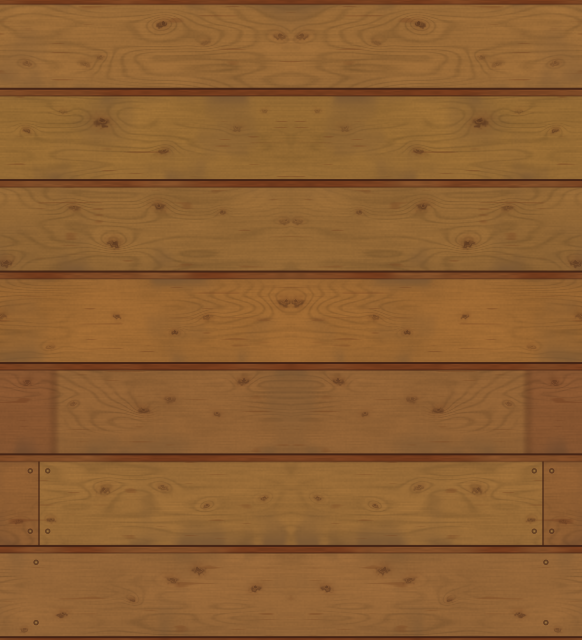
Write a WebGL 2 fragment shader that draws this texture.

```glsl
#version 300 es
precision highp float;
// Stained timber cladding: seven horizontal boards parted by red-brown grooves.
// Each board gets its own tone, grain, knots and stains from hashed noise. The
// wall is mirrored about its centre line, and rows wrap, so it tiles both ways.
uniform vec2 u_resolution;
out vec4 outColor;

const float ROWS = 7.0;
const float ROW_SHIFT = 0.03;      // groove offset from the top, in rows
const float LINE_HALF = 0.011;     // dark shadow line, in rows
const float BAND_END = 0.078;      // lower edge of the groove band, in rows
const float JOINT = 0.433;         // butt joint, distance from centre line
const float NAIL_RADIUS = 0.0038;
const int KNOTS = 6;               // knots per half board
const vec3 BOARD[7] = vec3[7](
  vec3(0.60, 0.415, 0.215), vec3(0.585, 0.415, 0.20), vec3(0.57, 0.40, 0.205),
  vec3(0.61, 0.405, 0.195), vec3(0.565, 0.38, 0.205), vec3(0.60, 0.42, 0.215),
  vec3(0.58, 0.395, 0.215));
const vec3 SHADOW = vec3(0.24, 0.12, 0.07);
const vec3 GROOVE_RED = vec3(0.45, 0.23, 0.11);
const vec3 GROOVE_TAN = vec3(0.51, 0.31, 0.16);
const vec3 KNOT_DARK = vec3(0.29, 0.17, 0.10);
const vec3 KNOT_HALO = vec3(0.47, 0.28, 0.14);
const vec3 STAIN = vec3(0.46, 0.33, 0.20);
const vec3 NAIL = vec3(0.68, 0.52, 0.27);

float hash(vec2 p) {
  return fract(sin(dot(p, vec2(127.1, 311.7))) * 43758.5453);
}

float noise(vec2 p) {
  vec2 i = floor(p), f = fract(p);
  f = f * f * (3.0 - 2.0 * f);
  return mix(mix(hash(i), hash(i + vec2(1, 0)), f.x),
             mix(hash(i + vec2(0, 1)), hash(i + vec2(1, 1)), f.x), f.y);
}

float fbm(vec2 p) {
  return 0.55 * noise(p) + 0.3 * noise(p * 2.1 + 7.3) + 0.15 * noise(p * 4.3 + 3.1);
}

// x: dark core, y: soft halo, z: swelling that bends the grain
vec3 knots(vec2 p, float row, float rowHeight) {
  vec3 sum = vec3(0.0);
  for (int i = 0; i < KNOTS; i++) {
    vec2 id = vec2(float(i) + 3.0, row * 5.0 + 1.0);
    vec2 cell = vec2((float(i) + hash(id)) / float(KNOTS) * 0.5,
                     mix(0.18, 0.92, hash(id + 17.0)) * rowHeight);
    float strength = mix(0.35, 1.0, hash(id + 31.0));
    float radius = mix(0.0035, 0.0095, strength * hash(id + 43.0));
    vec2 d = p - cell;
    d.x += d.y * (hash(id + 59.0) - 0.5);
    float r = length(d * vec2(0.85, 1.1)) / radius;
    float rough = r + 0.9 * (noise(p * 260.0 + id) - 0.5);
    float rim = exp(-pow((rough - 0.9) * 2.4, 2.0)) * smoothstep(-0.6, 0.7, d.y / radius + 0.3);
    float core = 1.0 - smoothstep(0.2, 0.75, rough);
    sum.x += strength * max(rim * 0.75, core * 0.85);
    sum.y += strength * exp(-rough * rough * 0.3);
    sum.z += strength * exp(-dot(d * vec2(0.5, 1.0), d) / (radius * radius * 7.0));
  }
  return min(sum, vec3(1.0));
}

vec3 boardColor(vec2 p, float t, float row, float rowHeight) {
  vec2 seed = vec2(row * 13.7, row * 29.3);
  vec3 color = BOARD[int(row)];
  vec3 knot = knots(p, row, rowHeight);

  // Long growth rings, fine fibres and broad weathering
  float field = noise(p * vec2(4.5, 17.0) + seed) + 0.25 * noise(p * vec2(9.0, 50.0) + seed)
              + 0.3 * knot.z;
  float rings = pow(0.5 + 0.5 * sin(field * 62.0), 3.0);
  float ringFade = smoothstep(0.25, 0.7, noise(p * vec2(7.0, 20.0) + seed + 5.0));
  float fibre = noise(p * vec2(28.0, 420.0) + seed) - 0.5;
  float speckle = noise(p * 330.0 + seed) - 0.5;
  float cloud = fbm(p * vec2(9.0, 16.0) + seed + 9.0) - 0.5;
  color *= 1.0 - 0.085 * rings * ringFade + 0.06 * fibre + 0.035 * speckle + 0.13 * cloud;

  // Grey-brown stains, stronger towards the board edges
  float edge = smoothstep(0.25, 0.06, t) + smoothstep(0.75, 1.0, t);
  float stain = smoothstep(0.5, 0.8, fbm(p * vec2(13.0, 10.0) + seed + 21.0));
  color = mix(color, STAIN, stain * (0.3 + 0.4 * edge) + 0.12 * edge);

  // Short dark checks along the grain
  float check = smoothstep(0.86, 0.97, noise(p * vec2(20.0, 190.0) + seed + 37.0));
  color = mix(color, KNOT_HALO, 0.45 * check);

  color = mix(color, KNOT_HALO, 0.5 * knot.y);
  return mix(color, KNOT_DARK, 0.72 * knot.x);
}

// Butt joints in two boards, and nails beside the ends of two boards
vec3 addJoints(vec3 color, vec2 p, float t, float row, float rowHeight, float pixel) {
  float sharp = step(4.5, row);
  if (row > 3.5 && row < 5.5) {
    float d = p.x - JOINT + 0.026 * (1.0 - sharp);
    float blur = mix(0.012, pixel, sharp);
    color *= mix(vec3(1.0), vec3(0.93, 0.87, 0.9), smoothstep(-blur, blur, d));
    float seam = 1.0 - smoothstep(0.0006, 0.0006 + max(blur, pixel), abs(d));
    color = mix(color, SHADOW, seam * mix(0.2, 0.6, sharp));
  }
  if (sharp > 0.5) {
    float dx = row < 5.5 ? abs(p.x - JOINT) - 0.015 : p.x - JOINT - 0.005;
    for (int i = 0; i < 2; i++) {
      float dy = (t - mix(0.18, 0.84, float(i))) * rowHeight;
      float r = length(vec2(dx, dy));
      color = mix(color, KNOT_DARK, 0.65 * (1.0 - smoothstep(NAIL_RADIUS, NAIL_RADIUS + pixel, r)));
      color = mix(color, NAIL, 0.8 * (1.0 - smoothstep(0.0, NAIL_RADIUS * 0.85, r)));
    }
  }
  return color;
}

void main() {
  vec2 uv = gl_FragCoord.xy / u_resolution;
  float rowHeight = u_resolution.y / u_resolution.x / ROWS;
  float v = (1.0 - uv.y) * ROWS + ROW_SHIFT;
  float row = mod(floor(v), ROWS), t = fract(v);
  vec2 p = vec2(abs(uv.x - 0.5), t * rowHeight);
  float pixel = 1.0 / u_resolution.x, rowPixel = ROWS / u_resolution.y;

  vec3 color = boardColor(p, t, row, rowHeight);
  color = addJoints(color, p, t, row, rowHeight, pixel);

  // Groove: red-brown band, thin lower shade and dark shadow line
  float wear = noise(vec2(p.x * 14.0, row * 7.0)) * 0.6 + 0.4 * hash(vec2(row, 8.0));
  vec3 groove = mix(GROOVE_RED, GROOVE_TAN, smoothstep(0.3, 0.85, wear));
  groove *= 0.94 + 0.12 * noise(p * vec2(60.0, 400.0) + row);
  float band = 1.0 - smoothstep(BAND_END - rowPixel * 0.5, BAND_END + rowPixel * 0.5, t);
  color = mix(color, groove, band);
  float lip = 1.0 - smoothstep(0.004, 0.004 + rowPixel, abs(t - BAND_END));
  color = mix(color, SHADOW, lip * mix(0.5, 0.2, wear));
  float line = 1.0 - smoothstep(LINE_HALF - rowPixel * 0.5, LINE_HALF + rowPixel * 0.5, min(t, 1.0 - t));
  color = mix(color, SHADOW, 0.88 * line);
  outColor = vec4(color, 1.0);
}
```
